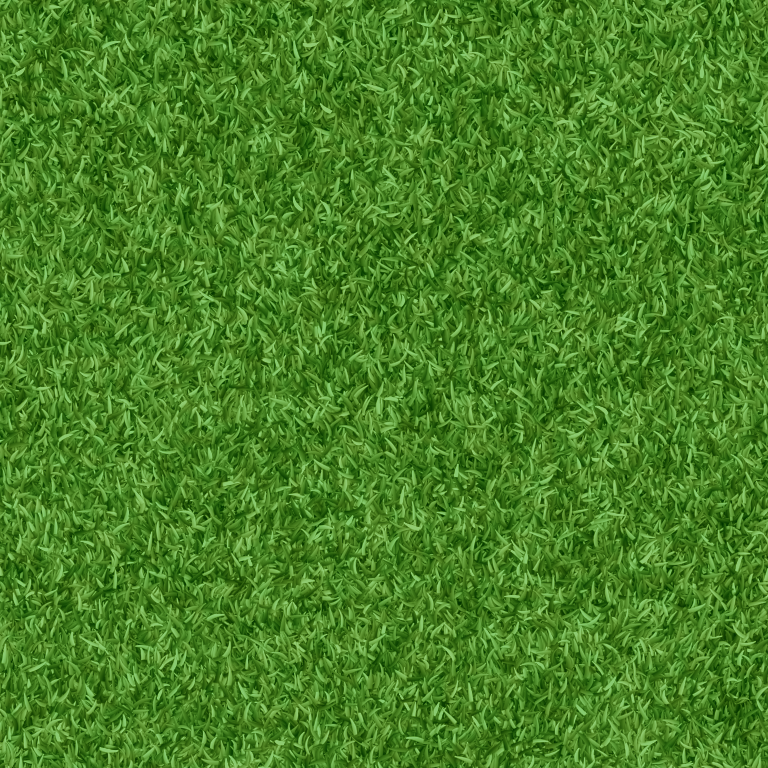
Write a WebGL 1 fragment shader that draws this texture.

```glsl
precision highp float;
// Dense lawn seen from above: layers of short, curved, overlapping grass blades.

uniform vec2 u_resolution;

const float LAYERS = 12.0;
const float CELLS = 64.0;

vec4 hash4(vec3 p) {
  vec4 q = fract(p.xyzx * vec4(0.1031, 0.1030, 0.0973, 0.1099));
  q += dot(q, q.wzxy + 33.33);
  return fract((q.xxyz + q.yzzw) * q.zywx);
}

float noise(vec2 p) {
  vec2 i = floor(p);
  vec2 f = fract(p);
  f = f * f * (3.0 - 2.0 * f);
  float a = hash4(vec3(i, 91.0)).x;
  float b = hash4(vec3(i + vec2(1.0, 0.0), 91.0)).x;
  float c = hash4(vec3(i + vec2(0.0, 1.0), 91.0)).x;
  float d = hash4(vec3(i + vec2(1.0, 1.0), 91.0)).x;
  return mix(mix(a, b, f.x), mix(c, d, f.x), f.y);
}

// From deep shade (0) through mid green to sunlit tip (1).
vec3 grassColor(float tone) {
  return vec3(0.07 + 0.40 * tone,
              0.27 + 0.44 * tone,
              0.01 + 0.12 * tone + 0.20 * tone * tone);
}

// Paints one blade and its soft contact shadow over the tone below.
float paintBlade(float tone, vec2 d, vec4 look, vec4 pose, float lean, float height, float soft) {
  float angle = (pose.x + pose.y - 1.0) * 1.75 + lean;
  float c = cos(angle);
  float s = sin(angle);
  vec2 p = vec2(c * d.x + s * d.y, c * d.y - s * d.x);

  float halfLength = mix(0.008, 0.0145, look.x);
  float along = p.y / halfLength;
  float across = p.x - (pose.z - 0.5) * 0.007 * along * along;
  float halfWidth = mix(0.0013, 0.0025, look.y) * (1.0 - 0.75 * smoothstep(-0.3, 1.0, along));

  float ends = 1.0 - smoothstep(0.8, 1.0, abs(along));
  float edge = abs(across) - halfWidth;
  float cover = ends * (1.0 - smoothstep(-0.5 * soft, soft, edge));
  float shadow = ends * (1.0 - smoothstep(0.0, 0.003, edge));

  // Brightness by blade, height in the sward, root to tip, and lit side.
  float bladeTone = 0.43 + 0.25 * height + (look.z - 0.5) * 0.9 + 0.14 * along;
  bladeTone += 0.14 * clamp(across / halfWidth, -1.0, 1.0) * sign(pose.w - 0.5);
  bladeTone += 0.25 * step(0.95, look.w);

  return mix(tone * (1.0 - 0.25 * shadow), bladeTone, cover);
}

void main() {
  float extent = min(u_resolution.x, u_resolution.y);
  vec2 uv = gl_FragCoord.xy / extent;
  float soft = max(1.0 / extent, 0.0014);
  float lean = (noise(uv * 13.0) - 0.5) * 1.1;
  float tone = 0.08;

  // Each layer has its own shifted grid, one blade to a cell.
  for (float layer = 0.0; layer < LAYERS; layer++) {
    vec2 grid = uv * CELLS + vec2(0.37, 0.61) * layer + 5.0;
    vec2 cell = floor(grid);
    for (float y = -1.0; y <= 1.0; y++) {
      for (float x = -1.0; x <= 1.0; x++) {
        vec2 id = cell + vec2(x, y);
        vec4 look = hash4(vec3(id, layer * 7.0 + 3.0));
        vec4 pose = hash4(vec3(id, layer * 7.0 + 127.0));
        vec2 jitter = hash4(vec3(id, layer * 7.0 + 251.0)).xy;
        vec2 d = (grid - id - jitter) / CELLS;
        tone = paintBlade(tone, d, look, pose, lean, layer / (LAYERS - 1.0), soft);
      }
    }
  }

  // Uneven clumps and faint patches of warmer growth.
  tone = 0.47 + (tone - 0.47) * 1.12;
  tone += (noise(uv * 38.0 + 17.0) - 0.5) * 0.2 + (noise(uv * 6.0 + 41.0) - 0.5) * 0.08;
  vec3 color = grassColor(clamp(tone, -0.15, 1.2));
  color.r += (noise(uv * 70.0 + 9.0) - 0.5) * 0.05;

  gl_FragColor = vec4(clamp(color, 0.0, 1.0), 1.0);
}
```
